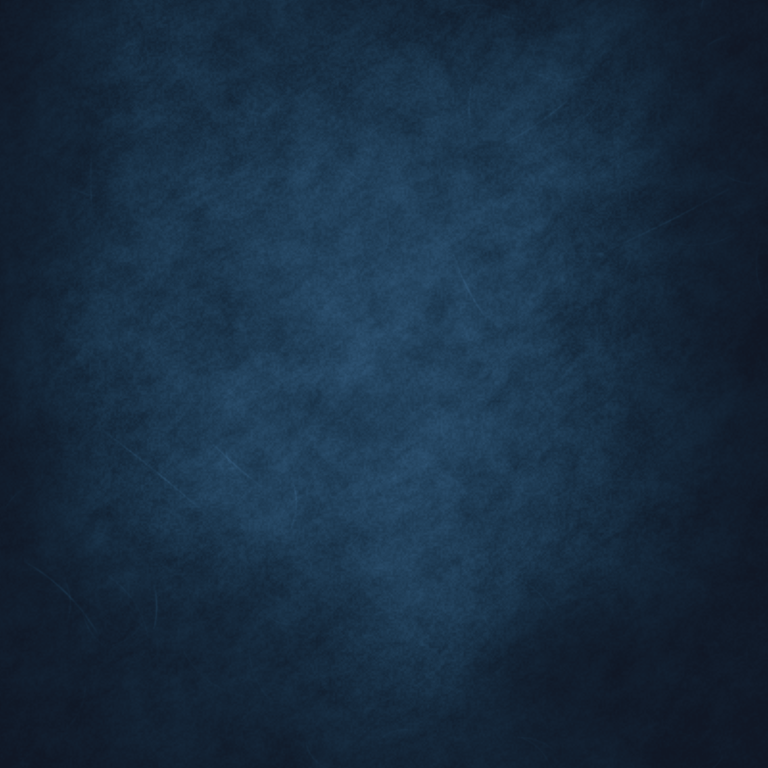
A Shadertoy shader for this texture:

```glsl
// Dark blue worn plaster backdrop with cloudy glow, vignette, scratches and grain.

float hash(vec2 p) {
    vec3 q = fract(p.xyx * vec3(0.1031, 0.1030, 0.0973));
    q += dot(q, q.yzx + 33.33);
    return fract((q.x + q.y) * q.z);
}

float noise(vec2 p) {
    vec2 cell = floor(p), f = fract(p);
    f = f * f * (3.0 - 2.0 * f);
    return mix(mix(hash(cell), hash(cell + vec2(1, 0)), f.x),
               mix(hash(cell + vec2(0, 1)), hash(cell + vec2(1, 1)), f.x), f.y);
}

float fbm(vec2 p) {
    float sum = 0.0, amp = 0.5;
    for (int i = 0; i < 6; i++) {
        sum += amp * noise(p);
        p = mat2(1.6, 1.2, -1.2, 1.6) * p + 7.3;
        amp *= 0.55;
    }
    return sum;
}

// Soft elliptical patch
float glow(vec2 p, vec2 center, vec2 radius) {
    vec2 d = (p - center) / radius;
    return exp(-dot(d, d));
}

// Thin bowed stroke from a to b, fading at both ends
float scratch(vec2 p, vec2 a, vec2 b, float bow, float width) {
    vec2 dir = b - a;
    float len = length(dir);
    dir /= len;
    float along = dot(p - a, dir) / len;
    float arch = max(4.0 * along * (1.0 - along), 0.0);
    float side = dot(p - a, vec2(-dir.y, dir.x)) - bow * arch;
    float inside = step(0.0, along) * step(along, 1.0);
    return inside * sqrt(arch) * exp(-side * side / (width * width));
}

void mainImage(out vec4 fragColor, in vec2 fragCoord) {
    vec2 uv = fragCoord / iResolution.xy;
    vec2 warp = vec2(fbm(uv * 6.0 + 3.0), fbm(uv * 6.0 + 19.0)) - 0.53;
    vec2 p = uv + 0.06 * warp;

    // Broad light, darkening quickly at the borders
    float light = 0.05 + 0.65 * glow(uv, vec2(0.47, 0.58), vec2(0.47, 0.60));
    float border = smoothstep(-0.06, 0.20, uv.x) * smoothstep(1.04, 0.76, uv.x);
    border *= smoothstep(-0.25, 0.25, uv.y) * smoothstep(1.25, 0.85, uv.y);
    light *= mix(0.2, 1.0, border);

    // Pale clouds
    light += 0.16 * glow(p, vec2(0.46, 0.73), vec2(0.11, 0.12));
    light += 0.16 * glow(p, vec2(0.57, 0.55), vec2(0.15, 0.10));
    light += 0.13 * glow(p, vec2(0.28, 0.47), vec2(0.11, 0.07));
    light += 0.20 * glow(p, vec2(0.56, 0.36), vec2(0.22, 0.10));
    light += 0.24 * glow(p, vec2(0.54, 0.20), vec2(0.10, 0.13));
    light += 0.16 * glow(p, vec2(0.20, 0.96), vec2(0.08, 0.10));
    light += 0.12 * glow(p, vec2(0.77, 0.81), vec2(0.08, 0.11));
    light += 0.12 * glow(p, vec2(0.10, 0.54), vec2(0.08, 0.12));
    light += 0.10 * glow(p, vec2(0.25, 0.37), vec2(0.12, 0.06));

    // Shadowed patches
    light -= 0.16 * glow(p, vec2(0.75, 0.14), vec2(0.14, 0.11));
    light -= 0.11 * glow(p, vec2(0.27, 0.65), vec2(0.07, 0.05));
    light -= 0.08 * glow(p, vec2(0.44, 0.45), vec2(0.10, 0.04));
    light -= 0.14 * glow(p, vec2(0.28, 0.18), vec2(0.18, 0.11));
    light -= 0.07 * glow(p, vec2(0.32, 0.94), vec2(0.06, 0.05));

    // Mottled plaster from broad stains to rubbed fibres
    float visible = 0.35 + 0.65 * smoothstep(0.0, 0.6, light);
    light += visible * 0.38 * (fbm(p * 9.0 + 11.0) - 0.53);
    light += visible * 0.38 * (fbm(p * 30.0 + 41.0) - 0.53);
    vec2 slant = mat2(0.8, -0.6, 0.6, 0.8) * p;
    light += visible * 0.20 * (fbm(slant * vec2(35.0, 130.0)) - 0.53);

    // Prominent scratches, stored as start and end points
    vec4 marks[10] = vec4[10](
        vec4(0.78, 0.67, 0.95, 0.755), vec4(0.12, 0.45, 0.28, 0.32),
        vec4(0.03, 0.27, 0.13, 0.17), vec4(0.614, 0.89, 0.613, 0.83),
        vec4(0.378, 0.38, 0.378, 0.31), vec4(0.20, 0.24, 0.20, 0.18),
        vec4(0.59, 0.67, 0.63, 0.59), vec4(0.65, 0.81, 0.74, 0.87),
        vec4(0.12, 0.80, 0.12, 0.73), vec4(0.27, 0.43, 0.35, 0.36));
    float wear = 0.2 + 1.2 * noise(uv * 70.0);
    for (int i = 0; i < 10; i++) {
        float bow = 0.016 * (hash(vec2(i, 5)) - 0.3);
        light += 0.20 * wear * scratch(uv, marks[i].xy, marks[i].zw, bow, 0.0015);
    }

    // Faint scattered hairlines
    for (int i = 0; i < 40; i++) {
        float id = float(i);
        vec2 start = vec2(hash(vec2(id, 1.7)), hash(vec2(id, 8.3)));
        float angle = 6.283 * hash(vec2(id, 14.1));
        float len = 0.03 + 0.08 * hash(vec2(id, 21.9));
        vec2 end = start + len * vec2(cos(angle), sin(angle));
        light += 0.09 * wear * scratch(uv, start, end, 0.12 * len, 0.0014);
    }

    // Small pale chips
    light += 0.25 * glow(uv, vec2(0.782, 0.669), vec2(0.005, 0.003));
    light += 0.22 * glow(uv, vec2(0.732, 0.636), vec2(0.004));
    light += 0.15 * glow(uv, vec2(0.738, 0.953), vec2(0.017, 0.006));

    // Fine grain
    light += visible * 0.18 * (noise(uv * 400.0) - 0.5);
    light += visible * 0.10 * (noise(uv * 210.0 + 60.0) - 0.5);

    // Navy to steel blue, with red rising last
    light = clamp(light, 0.0, 1.1);
    vec3 color = vec3(0.063, 0.09, 0.145) + vec3(0.10, 0.21, 0.273) * vec3(pow(light, 1.5), light, light);
    fragColor = vec4(color, 1.0);
}
```
